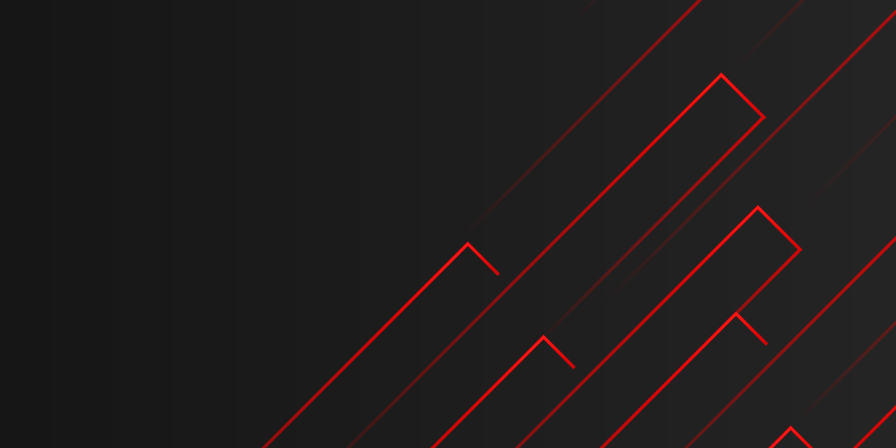
A Shadertoy shader for this background:

```glsl
// Coverage of an axis-aligned stroke between two corners, with square caps
float stroke(vec2 p, vec2 a, vec2 b) {
    float halfWidth = 0.0052;
    float soft = 0.75 * 1.4142 / iResolution.y;
    vec2 q = abs(p - 0.5 * (a + b)) - 0.5 * abs(b - a) - halfWidth;
    return 1.0 - smoothstep(-soft, soft, max(q.x, q.y));
}

// Rising stroke in one lane whose strength runs from s0 to s1
float ray(vec2 p, float lane, float v0, float v1, float s0, float s1) {
    float t = clamp((p.y - v0) / (v1 - v0), 0.0, 1.0);
    return mix(s0, s1, t) * stroke(p, vec2(lane, v0), vec2(lane, v1));
}

void mainImage(out vec4 fragColor, in vec2 fragCoord) {
    vec2 uv = fragCoord / iResolution.y;
    // Diagonal axes: x picks the lane, y runs up along it
    vec2 p = vec2(uv.x - uv.y, uv.x + uv.y);
    float strength = 0.0;

    // Evenly spaced lanes: apex height and length of the hook
    vec2 lanes[8] = vec2[8](
        vec2(1.500, 0.133), vec2(2.443, 0.190), vec2(1.461, 0.133), vec2(2.229, 0.188),
        vec2(1.943, 0.133), vec2(2.940, 0.190), vec2(1.810, 0.133), vec2(2.350, 0.190));
    for (int i = 0; i < 8; i++) {
        float lane = 0.5885 + 0.1886 * float(i);
        vec2 apex = vec2(lane, lanes[i].x);
        float hook = lanes[i].y;
        float rise = stroke(p, vec2(lane, 0.0), apex) * max(0.0, 1.0 - 0.52 * (apex.y - p.y));
        float bend = stroke(p, apex, apex + vec2(hook, 0.0));
        bend *= 1.0 - 0.2 * clamp((p.x - lane) / hook, 0.0, 1.0);
        strength = max(strength, max(rise, bend));
    }

    // Returning edges of the two long bars
    strength = max(strength, ray(p, 0.966, 1.48, 2.443, 0.04, 0.80));
    strength = max(strength, ray(p, 1.343, 1.943, 2.229, 0.50, 0.80));

    // Background rays: lane, start, end, strength at the end
    vec4 rays[6] = vec4[6](
        vec4(0.562, 1.50, 2.57, 0.58), vec4(1.026, 1.68, 2.99, 0.65),
        vec4(0.792, 2.48, 2.81, 0.15), vec4(1.260, 2.30, 2.75, 0.12),
        vec4(0.328, 2.22, 2.34, 0.06), vec4(1.720, 1.83, 2.29, 0.30));
    for (int i = 0; i < 6; i++) {
        vec4 r = rays[i];
        strength = max(strength, ray(p, r.x, r.y, r.z, 0.0, r.w));
    }

    // Charcoal gradient under red light
    vec3 charcoal = vec3(mix(0.085, 0.142, fragCoord.x / iResolution.x));
    vec3 red = mix(vec3(1.0, 0.0, 0.0), vec3(1.0, 0.09, 0.09), smoothstep(0.8, 1.0, strength));
    fragColor = vec4(mix(charcoal, red, strength), 1.0);
}
```
